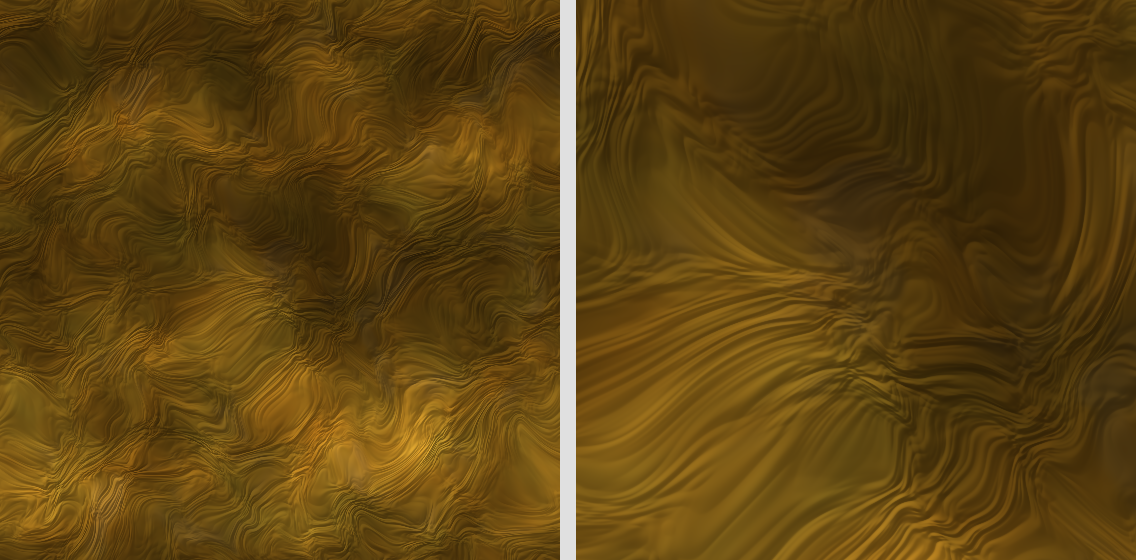
Left: the whole. Right: its middle third, enlarged.
Give the GLSL for this texture, as a WebGL 1 fragment shader.

```glsl
precision highp float;
uniform vec2 u_resolution;

float hash(vec2 p) {
  vec3 q = fract(p.xyx * vec3(0.1031, 0.1030, 0.0973));
  q += dot(q, q.yzx + 33.33);
  return fract((q.x + q.y) * q.z);
}

// Gradient noise that wraps after "period" cells
float corner(vec2 cell, vec2 offset, vec2 period, float seed) {
  vec2 wrapped = floor(mod(cell + 0.5, period));
  float angle = 6.2832 * hash(wrapped + seed * vec2(17.3, 9.1));
  return dot(vec2(cos(angle), sin(angle)), offset);
}

float noise(vec2 uv, vec2 period, float seed) {
  vec2 p = uv * period;
  vec2 i = floor(p);
  vec2 f = p - i;
  vec2 s = f * f * f * (f * (f * 6.0 - 15.0) + 10.0);
  vec2 e = vec2(1.0, 0.0);
  float low = mix(corner(i, f, period, seed),
                  corner(i + e.xy, f - e.xy, period, seed), s.x);
  float high = mix(corner(i + e.yx, f - e.yx, period, seed),
                   corner(i + e.xx, f - e.xx, period, seed), s.x);
  return mix(low, high, s.y);
}

float fbm(vec2 uv, vec2 period, float seed) {
  float sum = 0.0;
  float amplitude = 1.0;
  for (int i = 0; i < 5; i++) {
    sum += amplitude * noise(uv, period, seed + float(i));
    amplitude *= 0.6;
    period *= 2.0;
  }
  return sum;
}

vec2 fold(vec2 p, float count, float seed) {
  return vec2(noise(p, vec2(count), seed), noise(p, vec2(count), seed + 1.0));
}

// Successive folds of the plane curl the strands at several sizes
vec2 swirl(vec2 uv) {
  vec2 p = uv + 0.09 * fold(uv, 5.0, 1.0);
  p += 0.06 * fold(p, 11.0, 3.0);
  return p + 0.02 * fold(p, 25.0, 5.0);
}

// Rounded strands parted by sharp creases
float strands(vec2 p, float seed) {
  vec2 period = vec2(13.0, 27.0);
  float sum = 0.0;
  for (int i = 0; i < 3; i++) {
    float n = noise(p, period, seed + float(i));
    sum += sqrt(n * n + 0.0015) / period.y;
    period *= 2.0;
  }
  return sum;
}

// Level and slanted strands take turns in patches, with fine grain on top
float height(vec2 uv) {
  vec2 p = swirl(uv);
  float level = strands(p, 10.0);
  float slanted = strands(vec2(p.x, p.y - p.x), 14.0);
  float patchMask = smoothstep(-0.2, 0.2, noise(uv, vec2(7.0), 18.0));
  return mix(level, slanted, patchMask) + 0.004 * noise(p, vec2(85.0, 115.0), 20.0);
}

void main() {
  vec2 uv = gl_FragCoord.xy / u_resolution;
  vec2 bent = mix(uv, swirl(uv), 0.6);

  // Broad light and dark patches
  float tone = 0.74 * fbm(bent, vec2(3.0), 30.0);
  tone += 0.15 * sin(6.2832 * (bent.y - 0.06));

  // Relief lit from the upper left, evened out where folds are steep
  float reach = 0.0015;
  float relief = (height(uv) - height(uv + reach * vec2(-0.5, 0.85))) / reach;
  relief /= 1.0 + 0.4 * abs(relief);
  float strength = 0.175 + 0.12 * noise(bent, vec2(7.0), 40.0);
  float light = tone + strength * relief;

  // Brown to gold ramp, drifting between olive, orange and dusty
  vec3 color = vec3(0.365, 0.255, 0.053) * exp(light * vec3(1.0, 1.06, 1.4));
  float hue = fbm(bent, vec2(6.0), 50.0);
  float dust = smoothstep(0.15, 0.65, fbm(bent, vec2(5.0), 60.0));
  color *= 1.0 + hue * vec3(0.08, -0.05, -0.25);
  color = mix(color, dot(color, vec3(0.4, 0.5, 0.1)) * vec3(1.25, 0.94, 0.42), 0.55 * dust);
  gl_FragColor = vec4(color, 1.0);
}
```
